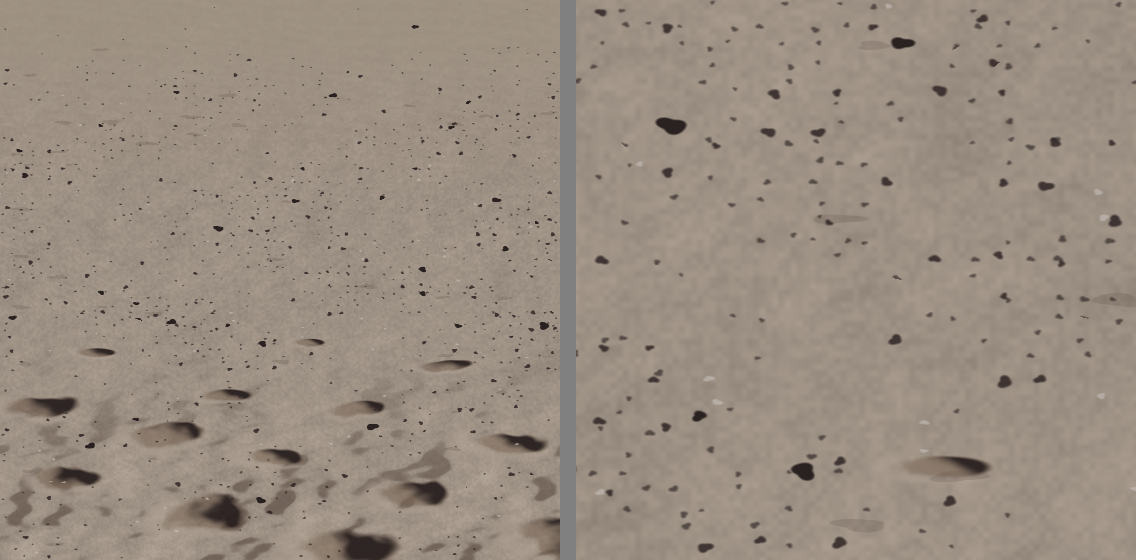
Left: the whole. Right: its middle third, enlarged.
Give the GLSL for this texture, as a three.js fragment shader.

```glsl
// Sunlit beach sand receding into the distance, strewn with dark pebbles.
// Layered sines shape the soft relief, jittered cells scatter the pebbles,
// and a loop of warped ellipses presses shadowed hollows into the foreground.
varying vec2 vUv;

const vec3 SAND_DIM = vec3(0.560, 0.510, 0.468);
const vec3 SAND_LIT = vec3(0.655, 0.605, 0.552);
const vec3 SAND_FAR = vec3(0.620, 0.572, 0.505);
const vec3 SHADE = vec3(0.36, 0.30, 0.26);
const vec3 BROWN = vec3(0.47, 0.39, 0.32);
const vec3 DARK = vec3(0.14, 0.11, 0.11);
const vec3 SHELL = vec3(0.78, 0.76, 0.74);
const float SOFT_EDGE = 0.0013;
const int HOLLOWS = 14;

float hash(vec2 p) {
  return fract(sin(dot(p, vec2(127.1, 311.7))) * 43758.5);
}

vec2 hash2(vec2 p) {
  return vec2(hash(p), hash(p + 37.3));
}

// Smoothly interpolated random lattice, used for the fine grain
float grain(vec2 p) {
  vec2 cell = floor(p);
  vec2 f = fract(p);
  f = f * f * (3.0 - 2.0 * f);
  float low = mix(hash(cell), hash(cell + vec2(1.0, 0.0)), f.x);
  float high = mix(hash(cell + vec2(0.0, 1.0)), hash(cell + 1.0), f.x);
  return mix(low, high, f.y);
}

// Layered, rotated and bent sines: the wind-blown surface
float folds(vec2 p) {
  float sum = 0.0;
  float amp = 0.5;
  for (int i = 0; i < 5; i++) {
    p = mat2(0.8, 0.6, -0.6, 0.8) * p * 1.6 + 1.7;
    sum += amp * sin(p.x + 1.4 * sin(p.y));
    amp *= 0.6;
  }
  return sum;
}

// One irregular pebble at most per cell; returns its coverage
float pebbles(vec2 uv, float cells, float chance, float radius, float stretch) {
  vec2 scale = cells * vec2(1.0, stretch);
  vec2 cell = floor(uv * scale);
  vec2 rnd = hash2(cell + cells);
  vec2 center = (cell + 0.25 + 0.5 * rnd) / scale;
  vec2 d = (uv - center) * vec2(1.0, stretch);
  float angle = atan(d.y, d.x);
  float size = radius * mix(0.45, 1.0, hash(cell + 5.1));
  size *= 1.0 + 0.18 * sin(2.0 * angle + 6.3 * rnd.x) + 0.14 * sin(3.0 * angle + 6.3 * rnd.y);
  float present = step(hash(cell + 11.7), chance);
  return present * (1.0 - smoothstep(-SOFT_EDGE, SOFT_EDGE, length(d) - size));
}

// Footprint hollow: x = shadow, y = lit rim, z = brown inner wall
vec3 hollow(vec2 p, vec2 radius, float warp) {
  p /= radius;
  p.x *= p.x < 0.0 ? 0.65 : 1.0;
  p += warp * vec2(0.25, 0.4);
  float d = length(p);
  float inside = 1.0 - smoothstep(0.75, 1.1, d);
  float shadow = inside * smoothstep(-0.55, 0.45, p.x + 0.5 * p.y + 0.3 * warp);
  float rim = exp(-pow((d - 1.3) / 0.25, 2.0)) * smoothstep(0.5, -0.9, p.x + p.y) ;
  return vec3(shadow, rim, inside);
}

void main() {
  vec2 uv = vUv;
  float near = 1.0 - smoothstep(0.05, 0.42, uv.y);
  float far = smoothstep(0.6, 1.0, uv.y);

  // Relief lit from the left, strongest in the foreground
  vec2 ground = uv * vec2(9.0, 17.0);
  float slope = (folds(ground + vec2(0.15, -0.06)) - folds(ground)) / 0.15;
  float ripple = sin(uv.y * 330.0 + 4.0 * sin(uv.x * 9.0 + uv.y * 23.0) + uv.x * 30.0);
  float tone = 0.6 - slope * mix(0.07, 0.2, near) * (1.0 - 0.6 * far);
  tone += 0.05 * ripple * smoothstep(0.55, 0.85, uv.y);
  tone += (grain(uv * 270.0) - 0.5) * mix(0.55, 0.25, far);
  tone += (grain(uv * vec2(90.0, 140.0)) - 0.5) * 0.3;
  vec3 color = mix(SAND_DIM, SAND_LIT, clamp(tone, -0.3, 1.3));
  color = mix(color, SAND_FAR, 0.55 * far);
  color = mix(color, SHADE, 0.6 * near * smoothstep(0.9, 1.9, slope));

  // Hollows grow larger toward the viewer
  float warp = folds(uv * vec2(16.0, 24.0));
  for (int i = 0; i < HOLLOWS; i++) {
    float id = float(i);
    float t = id / float(HOLLOWS);
    vec2 rnd = hash2(vec2(id, 3.7));
    vec2 center = vec2(fract(0.58 + id * 0.618), 0.395 - 0.39 * t);
    center += (rnd - 0.5) * vec2(0.08, 0.03);
    float width = mix(0.03, 0.062, t) * mix(0.65, 1.25, rnd.x);
    vec3 dent = hollow(uv - center, width * vec2(1.0, mix(0.3, 0.55, t)), warp);
    color = mix(color, SAND_LIT * 1.03, 0.6 * dent.y);
    color = mix(color, BROWN, 0.5 * dent.z);
    color = mix(color, mix(SHADE, DARK, dent.x), 0.9 * dent.x);
  }

  // Pebbles thin out toward the horizon and among the hollows
  float band = (1.0 - smoothstep(0.8, 0.96, uv.y)) * mix(0.3, 1.0, smoothstep(0.2, 0.45, uv.y));
  float density = (0.05 + band) * (0.8 + 0.5 * sin(uv.x * 11.0 + 3.0 * sin(uv.y * 13.0)));
  float size = mix(1.15, 0.75, uv.y);
  float smudges = pebbles(uv, 13.0, 0.14 * density, 0.018, 4.5);
  float specks = pebbles(uv, 62.0, 0.28 * density, 0.0026 * size, 1.4);
  float stones = pebbles(uv, 30.0, 0.26 * density, 0.0048 * size, 1.4);
  float rocks = pebbles(uv, 14.0, 0.17 * density, 0.0095 * size, 1.6);
  float shells = pebbles(uv + 0.37, 40.0, 0.035 * (1.0 - far), 0.0035, 1.8);
  color = mix(color, SHADE, 0.22 * smudges);
  color = mix(color, SHELL, 0.6 * shells);
  color = mix(color, DARK, 0.6 * specks);
  color = mix(color, DARK * 1.3, 0.85 * stones);
  color = mix(color, DARK, 0.95 * rocks);

  gl_FragColor = vec4(color, 1.0);
}
```
